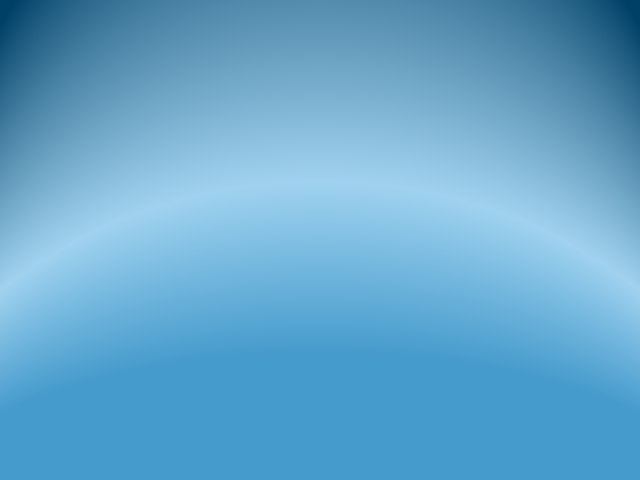
Give the GLSL for this background, as a WebGL 1 fragment shader.

```glsl
precision highp float;
// Soft blue horizon: a pale glowing arch between a flat blue base and dark upper corners.

uniform vec2 u_resolution;

const vec3 BASE_BLUE = vec3(0.272, 0.606, 0.798);
const vec3 GLOW_BLUE = vec3(0.627, 0.824, 0.937);
const vec3 DEEP_BLUE = vec3(0.0, 0.25, 0.40);

const float BASE_LEVEL = 0.431;
const float GLOW_LEVEL = 0.790;
const float DEEP_LEVEL = 1.575;

// Linear position of value between two levels, limited to 0..1.
float ramp(float low, float high, float value) {
  return clamp((value - low) / (high - low), 0.0, 1.0);
}

// Height above a sunken base line, measured along nested arches.
float archLevel(vec2 uv, float baseLine, float bend) {
  float side = 2.0 * uv.x - 1.0;
  return (uv.y - baseLine) / sqrt(1.0 - bend * side * side);
}

// Three colour stops: base, glow and deep sky.
vec3 skyColor(float level) {
  vec3 lower = mix(BASE_BLUE, GLOW_BLUE, ramp(BASE_LEVEL, GLOW_LEVEL, level));
  return mix(lower, DEEP_BLUE, ramp(GLOW_LEVEL, DEEP_LEVEL, level));
}

void main() {
  vec2 uv = gl_FragCoord.xy / u_resolution;
  float level = archLevel(uv, -0.168, 0.496);
  gl_FragColor = vec4(skyColor(level), 1.0);
}
```
